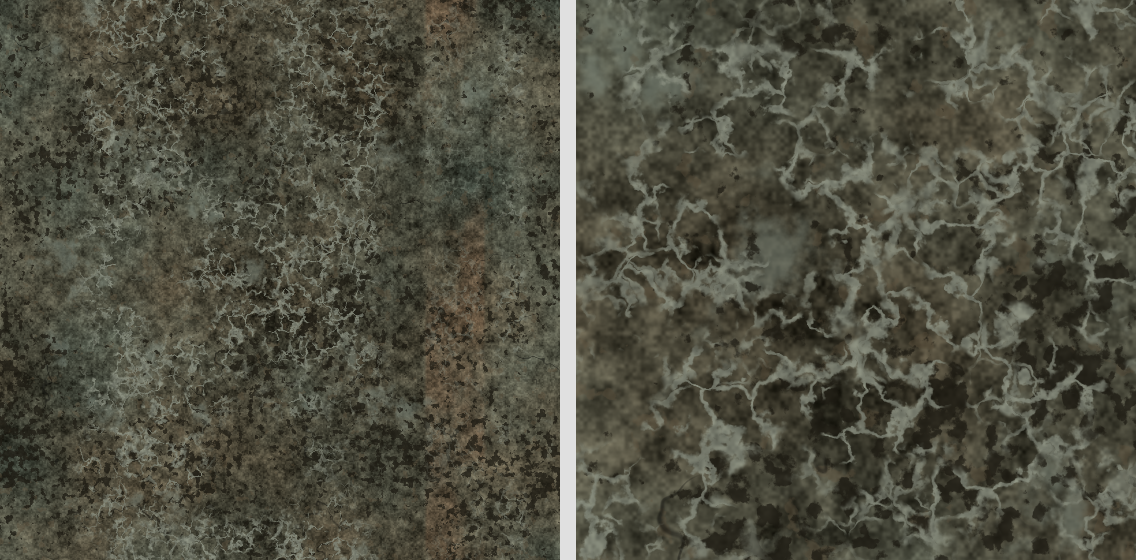
Left: the whole. Right: its middle third, enlarged.
This texture is drawn by a WebGL 1 fragment shader. Its source:

```glsl
precision highp float;
// Weathered olive-grey stone: layered value noise gives stains and grit,
// warped cell borders give broken pale veins, and vertical bands give
// streaked margins and a faintly rusty strip on the right.

uniform vec2 u_resolution;

float hash(vec2 p) {
  vec3 q = fract(vec3(p.xyx) * 0.1031);
  q += dot(q, q.yzx + 33.33);
  return fract((q.x + q.y) * q.z);
}

float noise(vec2 p) {
  vec2 cell = floor(p);
  vec2 f = fract(p);
  f = f * f * (3.0 - 2.0 * f);
  float low = mix(hash(cell), hash(cell + vec2(1.0, 0.0)), f.x);
  float high = mix(hash(cell + vec2(0.0, 1.0)), hash(cell + 1.0), f.x);
  return mix(low, high, f.y);
}

float fbm(vec2 p) {
  float sum = 0.0;
  float amplitude = 0.516;
  for (int i = 0; i < 5; i++) {
    sum += amplitude * noise(p);
    p = mat2(1.6, 1.2, -1.2, 1.6) * p + 17.3;
    amplitude *= 0.5;
  }
  return sum;
}

// Gap between the two nearest cell points: zero on cell borders.
float cellGap(vec2 p) {
  vec2 cell = floor(p);
  float nearest = 8.0;
  float second = 8.0;
  for (int y = -1; y <= 1; y++) {
    for (int x = -1; x <= 1; x++) {
      vec2 c = cell + vec2(float(x), float(y));
      float d = distance(p, c + vec2(hash(c), hash(c + 71.7)));
      second = min(second, max(nearest, d));
      nearest = min(nearest, d);
    }
  }
  return second - nearest;
}

// Soft-edged vertical band between two x positions.
float band(float x, float left, float right, float blur) {
  return smoothstep(left - blur, left + blur, x)
       * (1.0 - smoothstep(right - blur, right + blur, x));
}

void main() {
  vec2 uv = gl_FragCoord.xy / u_resolution;

  // Layout: veined centre, streaked margins, rusty strip
  float centre = band(uv.x + 0.04 * (noise(uv * 12.0) - 0.5), 0.15, 0.69, 0.03);
  float margin = 1.0 - centre;
  float rustStrip = band(uv.x, 0.760, 0.865, 0.004);

  // Tone: broad stains, mottling, fine grit and vertical streaks
  float stains = fbm(uv * 5.0 + 3.7);
  float mottle = fbm(uv * 60.0 + 9.1);
  float grit = 0.5 * noise(uv * 190.0) + 0.5 * noise(uv * 410.0 + 5.0);
  float streaks = noise(vec2(uv.x * 55.0, uv.y * 1.5 + 4.0))
                + 0.6 * noise(vec2(uv.x * 170.0, uv.y * 4.0)) - 0.8;
  float tone = 0.287 + 0.25 * (stains - 0.5) + 0.31 * (mottle - 0.5)
             + 0.23 * (grit - 0.5) + 0.05 * margin * streaks;
  tone -= 0.02 * band(uv.x, 0.665, 0.757, 0.006);
  vec3 color = mix(vec3(0.155, 0.152, 0.113), vec3(0.41, 0.405, 0.335), (tone - 0.15) / 0.26);

  // Warm and cool tints
  float warmth = fbm(uv * 6.0 + 31.0) - 0.5 - 0.06 * margin;
  color *= 1.0 + warmth * vec3(0.28, 0.0, -0.15);
  float rust = rustStrip * smoothstep(0.35, 0.65, fbm(uv * vec2(14.0, 9.0) + 50.0));
  color *= mix(vec3(1.0), vec3(1.10, 0.98, 0.94), rust);
  float flecks = smoothstep(0.68, 0.74, fbm(uv * 65.0 + 80.0));
  color = mix(color, vec3(0.37, 0.32, 0.24), 0.4 * flecks);

  // Blue-grey worn patches
  float worn = smoothstep(0.62, 0.76, 0.7 * fbm(uv * 11.0 + 62.0) + 0.3 * mottle);
  color = mix(color, vec3(0.42, 0.46, 0.42), 0.55 * worn);

  // Thin dark cracks along noise contours
  float contour = abs(fbm(uv * 7.0 + 120.0) - 0.5);
  float crackMask = smoothstep(0.54, 0.68, fbm(uv * 9.0 + 140.0));
  color *= 1.0 - 0.4 * crackMask * (1.0 - smoothstep(0.001, 0.008, contour));

  // Black-brown speckles: dense in a few clusters, sparse elsewhere
  float clusters = 0.42 * fbm(uv * 6.0 + 200.0) + 0.58 * fbm(uv * 105.0 + 220.0);
  float specks = smoothstep(0.60, 0.66, clusters);
  color = mix(color, vec3(0.11, 0.10, 0.07), 0.75 * specks);

  // Pale jagged veins in two sizes, broken up and limited to their bands
  vec2 warp = vec2(fbm(uv * 65.0 + 300.0), fbm(uv * 65.0 + 330.0)) - 0.5;
  float width = 0.10 + 0.20 * noise(uv * 85.0 + 350.0);
  float coarse = 1.0 - smoothstep(0.2 * width, width, cellGap((uv + 0.035 * warp) * 30.0));
  float fine = 1.0 - smoothstep(0.2 * width, 1.2 * width, cellGap((uv + 0.025 * warp) * 52.0 + 40.0));
  coarse *= smoothstep(0.45, 0.58, fbm(uv * 32.0 + 370.0));
  fine *= smoothstep(0.52, 0.64, fbm(uv * 36.0 + 410.0));
  float region = smoothstep(0.25, 0.52, fbm(uv * 7.0 + 390.0));
  float sideVeins = 0.5 * rustStrip + 0.8 * band(uv.x, 0.885, 0.94, 0.012);
  float vein = max(coarse, 0.85 * fine) * region * max(centre, sideVeins);
  vec3 veinColor = vec3(0.51, 0.53, 0.475) * (0.80 + 0.40 * grit);
  color = mix(color, veinColor, 0.85 * vein);

  gl_FragColor = vec4(clamp(color, 0.0, 1.0), 1.0);
}
```
